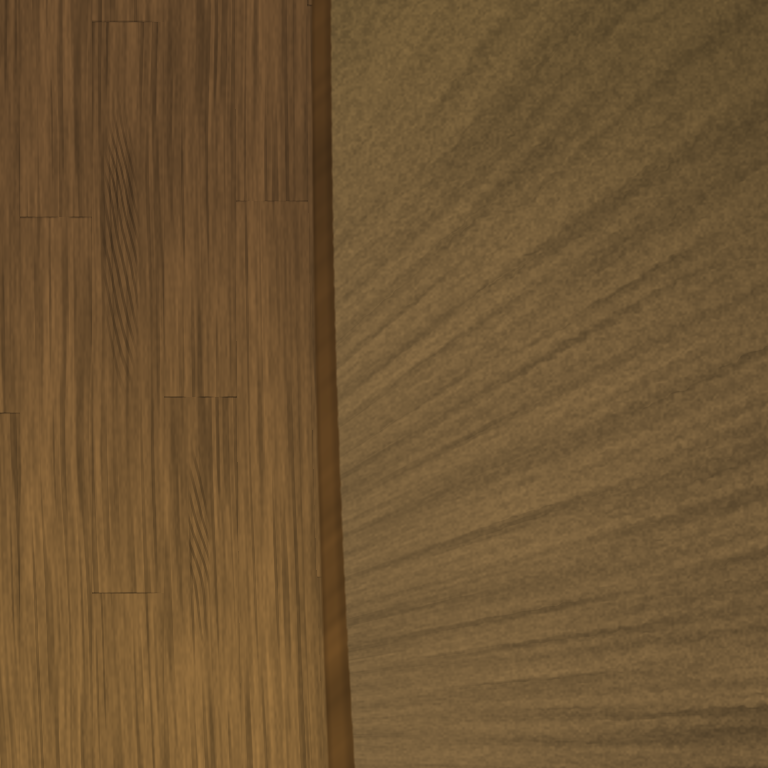
Write a three.js fragment shader that draws this texture.

```glsl
#define FAN_CENTER vec2(-0.15, 0.04)
#define PLANK_WIDTH 0.0935
#define PLANK_START 0.026
#define JOINT_SPACING 0.744
#define JOINT_STEP 0.255
#define GRAIN_DEPTH 0.5
#define RAY_DEPTH 0.3
#define SPECKLE_DEPTH 0.13
#define EDGE_SOFTNESS 0.002

varying vec2 vUv;

float hash(vec2 p) {
  vec3 q = fract(vec3(p.xyx) * 0.1031);
  q += dot(q, q.yzx + 33.33);
  return fract((q.x + q.y) * q.z);
}

float noise(vec2 p) {
  vec2 i = floor(p), f = fract(p);
  f = f * f * (3.0 - 2.0 * f);
  return mix(mix(hash(i), hash(i + vec2(1, 0)), f.x),
             mix(hash(i + vec2(0, 1)), hash(i + vec2(1, 1)), f.x), f.y);
}

// Slanted, wavy growth rings inside an upright ellipse
float growthRings(vec2 p, vec2 center, vec2 size) {
  vec2 d = (p - center) / size;
  float mask = 1.0 - smoothstep(0.2, 1.0, dot(d, d));
  float phase = p.x * 760.0 + p.y * 150.0 + 9.0 * noise(p * vec2(35.0, 12.0));
  return mask * smoothstep(-0.2, 0.9, sin(phase));
}

vec3 planks(vec2 uv) {
  float bend = 0.022 * (1.0 - uv.y) * (1.0 - uv.y);
  vec2 p = vec2(uv.x - bend, uv.y);
  float column = (uv.x - bend * smoothstep(0.25, 0.4, uv.x) - PLANK_START) / PLANK_WIDTH;
  float id = floor(column);
  float jointY = p.y - 0.462 - JOINT_STEP * (id + 1.0);
  float tone = hash(vec2(id + 9.0, floor(jointY / JOINT_SPACING) + 5.0));

  // Long fibres at several widths, crossed by a fine surface texture
  vec2 g = p + vec2(0.006 * noise(vec2(p.x * 14.0, p.y * 5.0)) + 0.3, tone * 7.0);
  float broad = noise(g * vec2(75.0, 1.5));
  float medium = noise(g * vec2(170.0, 4.0));
  float fine = noise(g * vec2(340.0, 22.0));
  float dust = noise(uv * vec2(390.0, 130.0));
  float pores = smoothstep(0.58, 0.85, noise(g * vec2(220.0, 5.0) + 40.0));
  float grain = 0.2 * broad + 0.32 * medium + 0.3 * fine + 0.18 * dust - 0.5;

  vec3 color = mix(vec3(0.398, 0.288, 0.175), vec3(0.515, 0.385, 0.215),
                   smoothstep(0.85, 0.0, uv.y));
  color *= 1.0 + 0.05 * (tone - 0.5) + GRAIN_DEPTH * grain;
  color *= 1.0 - 0.16 * pores;
  color *= 1.0 - 0.2 * growthRings(p, vec2(0.155, 0.68), vec2(0.028, 0.22));
  color *= 1.0 - 0.2 * growthRings(p, vec2(0.248, 0.29), vec2(0.016, 0.15));

  // Faint seams, broken end joints and edge shading
  float seam = min(fract(column), 1.0 - fract(column)) * PLANK_WIDTH;
  float joint = abs(jointY - JOINT_SPACING * floor(jointY / JOINT_SPACING + 0.5));
  float worn = smoothstep(0.2, 0.75, noise(vec2(uv.x * 60.0, id * 7.0)));
  color *= 1.0 - 0.05 * (1.0 - smoothstep(0.0, 0.003, seam));
  color *= 1.0 - 0.24 * worn * (1.0 - smoothstep(0.0004, 0.002, joint));
  color *= 1.0 - 0.09 * smoothstep(0.33, 0.405, p.x);
  return color * (0.92 + 0.08 * smoothstep(0.0, 0.1, uv.x + 0.2 * (1.0 - uv.y)));
}

vec3 bevel(vec2 uv, float across) {
  float slant = uv.y - 0.9 * uv.x;
  float bands = noise(vec2(slant * 17.0, uv.x * 5.0));
  float fibres = noise(vec2(slant * 75.0, uv.x * 18.0 + 4.0));
  vec3 color = mix(vec3(0.39, 0.27, 0.13), vec3(0.3, 0.205, 0.105),
                   smoothstep(0.0, 0.75, uv.y));
  color *= 0.84 + 0.22 * bands + 0.12 * fibres;
  color *= 1.0 - 0.15 * (1.0 - smoothstep(0.0, 0.25, across));
  return color * (1.0 - 0.14 * smoothstep(0.55, 0.9, across));
}

vec3 fanPanel(vec2 uv) {
  vec2 p = uv - FAN_CENTER;
  float radius = length(p);
  float spread = smoothstep(0.55, 1.15, radius);
  float angle = atan(p.y, p.x);
  angle += 0.006 * spread * (noise(uv * vec2(120.0, 150.0)) - 0.5);
  angle += 0.012 * noise(uv * 5.0);

  // Fine rays, gathered loosely into wider bundles
  float bundle = noise(vec2(angle * 30.0 + 7.0, radius * 2.0));
  float ray = noise(vec2(angle * 85.0 + 30.0, radius * 3.5));
  float thread = noise(vec2(angle * 175.0, radius * 8.0 + 12.0));
  float rays = 0.25 * bundle + 0.4 * ray + 0.35 * thread;
  float groove = smoothstep(0.5, 0.9, 1.0 - ray) * smoothstep(0.2, 0.7, thread);

  // Short grains lying along the rays
  float grains = noise(vec2(angle * 240.0, radius * 130.0)) + noise(uv * 290.0 + 8.0) - 1.0;

  float lowered = 1.0 - smoothstep(0.2, 0.95, uv.y);
  float depth = RAY_DEPTH * mix(0.7, 1.0, spread) * mix(0.65, 1.1, lowered);
  vec3 color = mix(vec3(0.462, 0.366, 0.232), vec3(0.418, 0.335, 0.203),
                   smoothstep(0.6, 1.15, uv.y + 0.15 * uv.x));
  color *= 1.0 + depth * (rays - 0.45) + SPECKLE_DEPTH * mix(0.6, 1.0, spread) * grains;
  color *= 1.0 - 0.45 * depth * groove;
  return color * (1.0 - 0.1 * smoothstep(0.55, 1.0, uv.x));
}

void main() {
  float drop = (1.0 - vUv.y) * (1.0 - vUv.y);
  float leftEdge = 0.406 + 0.022 * drop;
  float rightEdge = 0.431 + 0.031 * drop + 0.001 * (noise(vec2(vUv.y * 130.0, 3.0)) - 0.5);
  float across = (vUv.x - leftEdge) / (rightEdge - leftEdge);
  vec3 color = mix(planks(vUv), bevel(vUv, across),
                   smoothstep(-EDGE_SOFTNESS, EDGE_SOFTNESS, vUv.x - leftEdge));
  color = mix(color, fanPanel(vUv),
              smoothstep(-EDGE_SOFTNESS, EDGE_SOFTNESS, vUv.x - rightEdge));
  gl_FragColor = vec4(color, 1.0);
}
```
